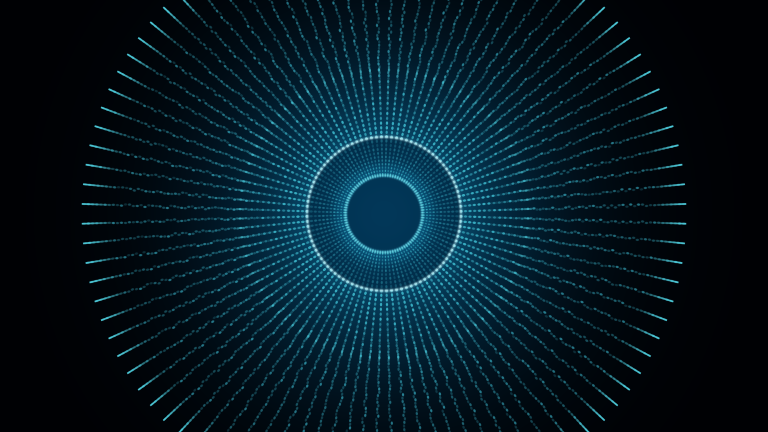
Write a WebGL 2 fragment shader that draws this background.

```glsl
#version 300 es
precision highp float;
// Radial tunnel of glowing teal dots: three nested rings of spokes around a blue disc.

uniform vec2 u_resolution;
out vec4 fragColor;

// Layout, in units of the canvas height
const vec2 CENTER = vec2(0.0, 0.005);
const float DISC_RADIUS = 0.088;
const float RING_RADIUS = 0.178;
const float HALO_RADIUS = 0.338;
const float OUTER_RADIUS = 0.700;
const float TIP_LENGTH = 0.085;
const float GLOW_SPREAD = 0.39;

// Dots
const float SPOKES = 96.0;
const float ROW_DENSITY = 84.0;
const float DOT_RADIUS = 0.0026;
const float SCATTER = 0.0065;
const int LAYERS = 2;

// Colours
const vec3 VOID_COLOR = vec3(0.0, 0.003, 0.014);
const vec3 DEEP_BLUE = vec3(0.006, 0.215, 0.345);
const vec3 TEAL = vec3(0.12, 0.52, 0.62);
const vec3 CYAN = vec3(0.32, 0.84, 0.90);
const vec3 PALE = vec3(0.74, 0.95, 0.98);

const float TAU = 6.2831853;

float hash(vec2 p) {
    p = fract(p * vec2(0.1031, 0.1137));
    p += dot(p, p.yx + 33.33);
    return fract((p.x + p.y) * p.x * 47.0);
}

// Soft-edged coverage of a shape from its signed distance
float coverage(float d, float pixel) {
    return 1.0 - smoothstep(-0.65 * pixel, 0.65 * pixel, d);
}

float ridge(float r, float radius, float width) {
    float d = (r - radius) / width;
    return exp(-d * d);
}

// Dot brightness across the three sheets
float sheetLight(float r) {
    float inner = 0.25 + 0.75 * exp(-(r - DISC_RADIUS) / 0.035);
    float middle = 0.66 + 0.44 * exp(-(r - RING_RADIUS) / 0.070);
    float outer = mix(0.62, 0.54, smoothstep(HALO_RADIUS, 0.55, r));
    float light = r < RING_RADIUS ? inner : r < HALO_RADIUS ? middle : outer;
    return light * smoothstep(DISC_RADIUS - 0.003, DISC_RADIUS + 0.001, r);
}

// Dots on a polar grid whose rows grow wider with radius
float dotLayer(float r, float turn, float layer, float pixel) {
    float row = sqrt(r) * ROW_DENSITY + 0.5 * layer;
    vec2 cell = floor(vec2(turn, row));
    float across = (fract(turn) - 0.5) * r * TAU / SPOKES;
    float rowMiddle = (cell.y + 0.5 - 0.5 * layer) / ROW_DENSITY;
    float along = r - rowMiddle * rowMiddle;

    // Dots wander off their spoke in the outer sheet, then settle at the tips
    float noise = hash(cell + 100.0 + 57.0 * layer);
    float loose = smoothstep(0.24, 0.45, r) * (1.0 - smoothstep(0.56, 0.66, r));
    float shift = (noise - 0.5) * SCATTER * loose;
    float size = min(DOT_RADIUS, r * 0.0155);
    float shape = length(vec2(across - shift, along * 0.7)) - size;
    float sparse = mix(1.0, 0.6, layer) * smoothstep(0.19, 0.36, r);
    float strength = mix(1.0, sparse, layer);
    return coverage(shape, pixel) * strength * (0.65 + 0.6 * noise);
}

void main() {
    float pixel = 1.0 / u_resolution.y;
    vec2 p = (gl_FragCoord.xy - 0.5 * u_resolution) * pixel - CENTER;
    float r = max(length(p), 0.001);
    float turn = atan(p.y, p.x) / TAU * SPOKES;
    float across = (fract(turn) - 0.5) * r * TAU / SPOKES;
    float inside = coverage(r - OUTER_RADIUS, pixel);

    float dots = 0.0;
    for (int i = 0; i < LAYERS; i++) {
        dots = max(dots, dotLayer(r, turn, float(i), pixel));
    }
    dots *= sheetLight(r) * inside;

    // Streaks at the outer tips and around the halo
    float line = coverage(abs(across) - 0.0020, pixel);
    float tips = line * smoothstep(OUTER_RADIUS - TIP_LENGTH, OUTER_RADIUS, r) * inside;
    float halo = line * ridge(r, HALO_RADIUS - 0.005, 0.009);

    // Bright beads and soft light on the two inner rings
    float beads = 0.5 + 0.5 * coverage(abs(across) - r * 0.018, pixel);
    float rim = ridge(r, DISC_RADIUS + 0.001, 0.0036) * beads;
    float ring = ridge(r, RING_RADIUS, 0.0036) * beads;
    float sheetGlow = smoothstep(RING_RADIUS - 0.004, RING_RADIUS + 0.004, r)
                    * exp(-(r - RING_RADIUS) / 0.085);
    float bloom = 0.22 * ridge(r, DISC_RADIUS + 0.006, 0.024) + 0.20 * sheetGlow;

    // Background glow, then the lights
    float glow = exp(-r * r / (GLOW_SPREAD * GLOW_SPREAD));
    vec3 color = mix(VOID_COLOR, DEEP_BLUE, glow);
    color += TEAL * bloom * smoothstep(DISC_RADIUS - 0.006, DISC_RADIUS, r);
    color = mix(color, mix(TEAL, CYAN, 0.45), clamp(dots, 0.0, 1.0));
    color = mix(color, CYAN, clamp(tips * 0.90 + halo * 0.45, 0.0, 1.0));
    color = mix(color, mix(CYAN, PALE, 0.25), rim * 0.85);
    color = mix(color, PALE, ring * 0.85);
    fragColor = vec4(color, 1.0);
}
```
